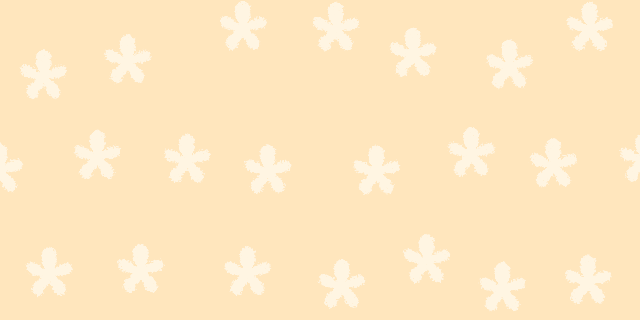
Give the GLSL for this pattern, as a WebGL 1 fragment shader.

```glsl
precision highp float;

// Cream five-petal flowers scattered over a pale apricot ground.
// Each flower sits in a jittered, staggered grid cell; its soft petal
// density is thresholded by fine gradient noise to look like sprayed paint.

uniform vec2 u_resolution;

const float PI = 3.14159265;

vec2 hash2(vec2 p) {
  p = vec2(dot(p, vec2(127.1, 311.7)), dot(p, vec2(269.5, 183.3)));
  return fract(sin(p) * 43758.545);
}

float gradientDot(vec2 corner, vec2 offset) {
  float angle = 2.0 * PI * hash2(corner).x;
  return dot(vec2(cos(angle), sin(angle)), offset);
}

float gradientNoise(vec2 p) {
  vec2 i = floor(p), f = p - i;
  vec2 u = f * f * f * (f * (f * 6.0 - 15.0) + 10.0);
  vec2 e = vec2(1.0, 0.0);
  float low = mix(gradientDot(i, f), gradientDot(i + e.xy, f - e.xy), u.x);
  float high = mix(gradientDot(i + e.yx, f - e.yx), gradientDot(i + e.xx, f - e.xx), u.x);
  return mix(low, high, u.y);
}

// Paint density of one flower, with one petal pointing up.
float flowerDensity(vec2 p) {
  float r = length(p);
  if (r > 0.12) return 0.0;

  // Fold the plane onto the axis of the nearest petal.
  float sector = 2.0 * PI / 5.0;
  float angle = atan(p.y, p.x + 1e-6) - 0.5 * PI;
  float axis = floor(angle / sector + 0.5) * sector;
  vec2 q = r * vec2(cos(angle - axis), sin(angle - axis));

  // Rounded petal, narrower near the heart, with a slightly uneven outline.
  float along = clamp(q.x, 0.0, 0.059);
  float d = length(q - vec2(along, 0.0)) - mix(0.020, 0.027, along / 0.059);
  d += 0.008 * gradientNoise(p * 40.0 + 7.3);

  // Sideways petals have a wider, dustier edge.
  float softness = 0.010 + 0.011 * abs(sin(axis));
  float body = 1.0 - smoothstep(-softness, 0.005, d);
  return body * mix(1.0, 0.86, smoothstep(0.025, 0.075, r));
}

void main() {
  vec2 p = gl_FragCoord.xy / u_resolution.y;

  // Look for flowers in this cell and its neighbours.
  vec2 cellSize = vec2(0.29, 0.333);
  vec2 home = floor(p / cellSize);
  float density = 0.0;
  for (int y = -1; y <= 1; y++) {
    for (int x = -1; x <= 1; x++) {
      vec2 cell = home + vec2(float(x), float(y));
      vec2 jitter = (hash2(cell + 3.7) - 0.5) * vec2(0.4, 0.5);
      vec2 stagger = vec2(0.5 * mod(cell.y, 2.0), 0.0);
      vec2 center = (cell + 0.5 + stagger + jitter) * cellSize;
      density = max(density, flowerDensity(p - center));
    }
  }

  // Break the density into fine grains, turned off the pixel axes.
  mat2 turn = mat2(0.8, 0.6, -0.6, 0.8);
  float grain = 0.5 + 0.8 * gradientNoise(turn * p * 170.0);
  float paint = smoothstep(-0.2, 0.2, density * 1.45 - 0.3 - grain);

  vec3 apricot = vec3(1.0, 0.90, 0.74);
  vec3 cream = vec3(1.0, 0.96, 0.885);
  gl_FragColor = vec4(mix(apricot, cream, paint), 1.0);
}
```
